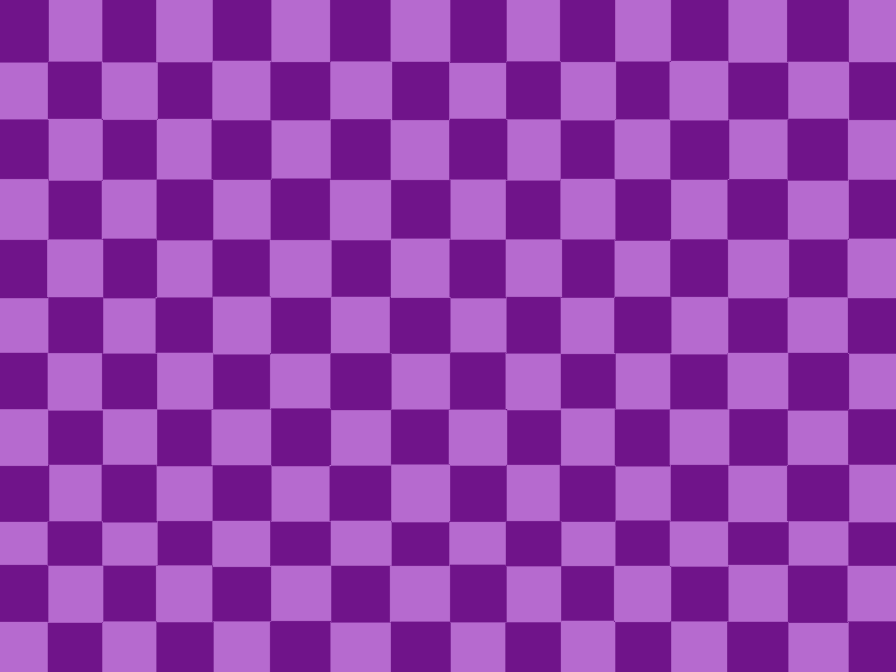
A WebGL 1 fragment shader for this pattern:

```glsl
precision highp float;

uniform vec2 u_resolution;

// Uneven position of the k-th column and row boundary, in cells.
vec2 boundary(float k) {
  float column = k + 0.022 * (k - 8.0) - 0.042 + 0.075 * cos(0.77 * (k - 8.2));
  float row = k + 0.104 + 0.208 * smoothstep(1.0, 5.0, k) * step(k, 9.5);
  return vec2(column, row);
}

// Slight misalignment of a boundary from one crossing cell to the next.
vec2 wobble(float k, vec2 crossing) {
  return 0.013 * sin(crossing * 2.4 + k * 1.7)
       + 0.008 * sin(crossing * 5.3 + k * 3.1);
}

void main() {
  // Sixteen columns by twelve rows, counted from the top left.
  vec2 p = gl_FragCoord.xy / u_resolution;
  p = vec2(p.x, 1.0 - p.y) * vec2(16.0, 12.0);
  vec2 softness = 0.6 * vec2(16.0, 12.0) / u_resolution;

  // Cell index from the boundaries already passed.
  vec2 cell = vec2(0.0);
  for (int i = 1; i < 16; i++) {
    cell += step(boundary(float(i)), p);
  }

  // Each boundary flips the checker sign smoothly.
  float checker = 1.0;
  for (int i = 1; i < 16; i++) {
    float k = float(i);
    vec2 edge = boundary(k) + wobble(k, cell.yx);
    vec2 side = clamp((edge - p) / softness, -1.0, 1.0);
    checker *= side.x * side.y;
  }

  vec3 orchid = vec3(0.715, 0.417, 0.810);
  vec3 purple = vec3(0.438, 0.078, 0.540);
  gl_FragColor = vec4(mix(orchid, purple, 0.5 + 0.5 * checker), 1.0);
}
```
